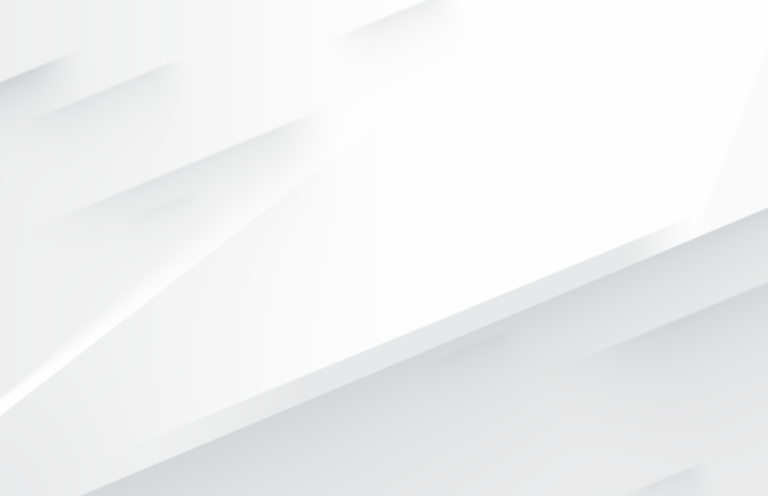
Write a Shadertoy shader that draws this background.

```glsl
// Draws a pale abstract background of slanted paper folds with soft grey shadows.

const vec2 CANVAS = vec2(1.0, 0.645);              // canvas width is one unit
const vec3 PAPER = vec3(0.995);
const vec3 SHADE_TINT = vec3(1.0, 0.975, 0.94);    // cool grey when subtracted
const float FOLD_SLOPE = 0.41;

// Folds: tip x, tip y, length, strength
const int FOLD_COUNT = 8;
const vec4 FOLDS[FOLD_COUNT] = vec4[](
    vec4(0.118, 0.586, 0.40, 0.125),
    vec4(0.248, 0.574, 0.25, 0.060),
    vec4(0.440, 0.511, 0.43, 0.072),
    vec4(0.265, 0.401, 0.12, 0.025),
    vec4(0.600, 0.663, 0.19, 0.070),
    vec4(0.680, 0.224, 0.15, 0.025),
    vec4(1.100, 0.319, 0.41, 0.075),
    vec4(0.922, 0.046, 0.13, 0.050));
const float FOLD_DEPTHS[FOLD_COUNT] = float[](
    0.032, 0.035, 0.048, 0.018, 0.028, 0.025, 0.075, 0.030);

// Signed distance above the line y = height + slope * x
float aboveLine(vec2 p, float slope, float height) {
    return (p.y - height - slope * p.x) / sqrt(1.0 + slope * slope);
}

float softEdge(float dist, float blur) {
    return smoothstep(-blur, blur, dist);
}

// Shadow that hangs below a slanted crease and fades at both ends
float foldShadow(vec2 p, vec4 fold, float depth, float blur) {
    vec2 along = normalize(vec2(1.0, FOLD_SLOPE));
    vec2 q = p - fold.xy;
    float t = -dot(q, along) / fold.z;
    float below = dot(q, vec2(along.y, -along.x));
    float ends = smoothstep(0.0, 0.25, t) * (1.0 - smoothstep(0.55, 1.05, t));
    return fold.w * ends * softEdge(below, blur) * exp(-max(below, 0.0) / depth);
}

// Upper left sheet, whitening toward the right and along the bright seam
float upperShade(vec2 p, float seam) {
    float fade = 1.0 - smoothstep(-0.10, 0.62, p.x);
    float streakWidth = 0.017 + 0.06 * p.x * p.x;
    float streakBlur = 0.003 + 0.09 * p.x;
    return 0.062 * fade * softEdge(seam - streakWidth, streakBlur);
}

// Broad central sheet
float panelShade(vec2 p) {
    float corner = 0.025 * exp(-dot(p, p) / 0.03);
    return 0.052 * (1.0 - smoothstep(0.0, 0.60, p.x)) + corner;
}

// Dark sheet tucked under the long band
float lowerShade(vec2 p, float below) {
    float depth = mix(0.15, 0.045, p.x);
    return 0.075 + 0.085 * exp(-max(below, 0.0) / depth);
}

void mainImage(out vec4 fragColor, in vec2 fragCoord) {
    vec2 p = fragCoord / iResolution.xy * CANVAS;
    float blur = 1.0 / iResolution.x + 0.0006;

    // Sheets on either side of the bright seam
    float seam = aboveLine(p, 0.775, 0.104);
    float shade = mix(panelShade(p), upperShade(p, seam), softEdge(seam, blur));

    // Faint facet at the right
    float facet = dot(p - vec2(0.918, 0.372), normalize(vec2(0.209, -0.082)));
    shade += 0.016 * softEdge(facet, 0.004);

    // Thickness of the long band, fading at both ends
    float bandTop = aboveLine(p, FOLD_SLOPE, -0.006);
    float bandEnds = smoothstep(0.08, 0.42, p.x) * (1.0 - smoothstep(0.80, 0.92, p.x));
    float bandGrey = mix(panelShade(p), 0.088, bandEnds);
    float bandMask = softEdge(-bandTop, blur) * (1.0 - smoothstep(0.88, 0.94, p.x));
    shade = mix(shade, bandGrey, bandMask);

    // Sheet below the band
    float bandBottom = aboveLine(p, 0.4186, -0.0436);
    shade = mix(shade, lowerShade(p, -bandBottom), softEdge(-bandBottom, blur));

    // Scattered creases
    for (int i = 0; i < FOLD_COUNT; i++) {
        shade += foldShadow(p, FOLDS[i], FOLD_DEPTHS[i], blur + 0.001);
    }

    fragColor = vec4(PAPER - shade * SHADE_TINT, 1.0);
}
```
